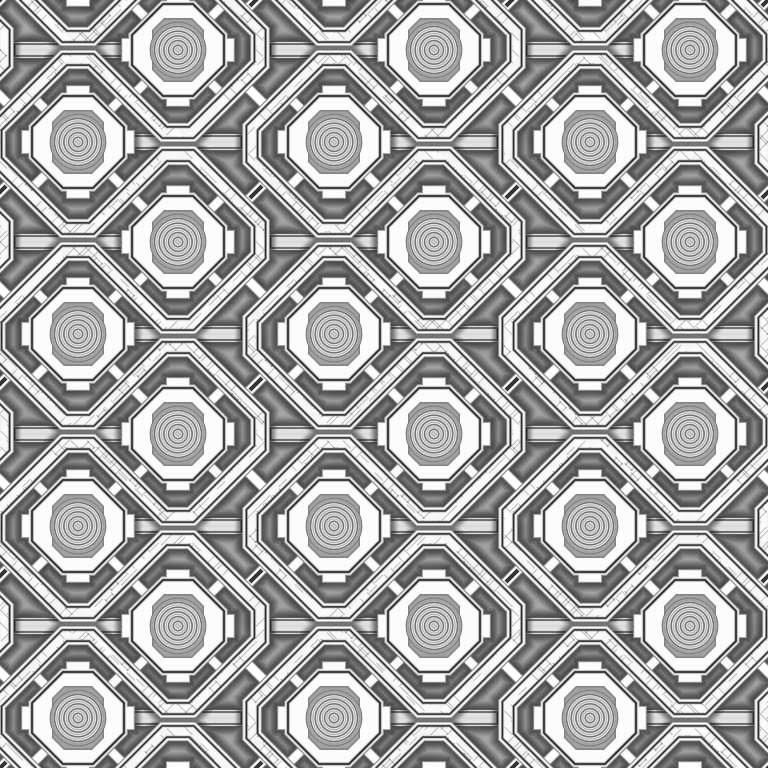
This pattern is drawn by a Shadertoy shader. Its source:

```glsl
// Grey machined plating: staggered octagonal medallions framed by panelled rails.
// Two medallions per cell, the second a half-turn of the first, on a 3 by 4 grid;
// distance functions give the parts, and distance to the nearest part shades the floor.

float pixelSize;

float cover(float d) { return clamp(0.5 - d / pixelSize, 0.0, 1.0); }

float stroke(float d, float halfWidth) { return cover(abs(d) - halfWidth); }

// Soft dark groove centred on d = 0
float seam(float d, float width) { return exp(-d * d / (width * width)); }

// White surface with a grey rolled edge
float bevel(float d) { return mix(0.45, 0.99, smoothstep(0.0, 2.0, -d)); }

float octagon(vec2 p, float side, float diagonal) {
    p = abs(p);
    return max(max(p.x, p.y) - side, (p.x + p.y - diagonal) * 0.7071);
}

float hash(vec2 p) { return fract(sin(dot(p, vec2(12.99, 78.23))) * 4375.85); }

void mainImage(out vec4 fragColor, in vec2 fragCoord) {
    // The canvas is 768 units wide, each cell 256 by 192
    vec2 p = fragCoord / iResolution.xy * 768.0;
    pixelSize = 768.0 / min(iResolution.x, iResolution.y);

    float rail = 1e3, beam = 1e3, strut = 1e3, slit = 1e3;
    vec2 m = vec2(1e3);
    for (int i = 0; i < 4; i++) {
        // Local position, wrapped; the second pass reaches the far end of the beam
        vec2 q = i % 2 == 0 ? p - vec2(78.0, 50.0) : vec2(178.0, 142.0) - p;
        vec2 corner = vec2(122.0, 98.0);
        q = mod(q + corner, vec2(256.0, 192.0)) - corner;
        if (i < 2 && dot(q, q) < dot(m, m)) m = q;
        q.x += float(i / 2) * 256.0;
        vec2 a = abs(q), f = abs(q + vec2(0.0, 2.0));

        // Octagonal rail, open on the beam side
        float ring = max(max(-q.x - 82.0, f.y - 84.5), (f.x + f.y - 98.0) * 0.7071);
        rail = min(rail, max(abs(ring), q.x - 70.0));

        // Horizontal beam
        vec2 b = abs(q - vec2(108.0, 0.0)) - vec2(58.0, 8.6);
        beam = min(beam, max(b.x, b.y));

        // Diagonal struts inside the rail, and links between neighbouring rails
        float spoke = max(abs(a.x - a.y) * 0.7071 - 5.2, abs(a.x + a.y - 77.0) * 0.7071 - 9.5);
        float link = max(abs(-q.x - f.y - 30.0) * 0.7071 - 5.4,
                         abs(-q.x + f.y - 126.0) * 0.7071 - 12.0);
        strut = min(strut, min(spoke, link));
        if (q.y < 0.0) slit = min(slit, link + 3.4);
    }

    // Medallion plate with four tabs
    vec2 a = abs(m);
    float body = octagon(m, 46.0, 61.0);
    float tabs = min(max(a.x - 12.3, a.y - 57.0), max(a.y - 12.3, a.x - 57.0));
    float plate = min(body - 4.0, tabs);
    float railEdge = rail - 10.0;

    // Floor, darker beside raised parts, with faint wrapped wear
    float raised = min(min(plate, railEdge), min(strut, beam));
    vec2 w = p * 6.28319 / 768.0;
    float wear = sin(w.x * 17.0 + 2.0 * sin(w.y * 11.0)) + sin(w.y * 23.0 + 2.0 * sin(w.x * 13.0));
    float tone = mix(0.31, 0.64, smoothstep(0.0, 11.5, raised)) + 0.012 * wear;

    // Beam with grooves, shaded where it meets other parts
    float groove = mix(0.86, 0.22, seam(beam + 2.6, 0.9)) + 0.01 * beam + 0.08;
    groove *= smoothstep(0.0, 1.2, -beam) * 0.6 + 0.4;
    groove *= mix(0.5, 1.0, smoothstep(0.0, 9.0, min(plate, railEdge)));
    tone = mix(tone, groove, cover(beam));

    // Struts and slits
    tone = mix(tone, bevel(strut), cover(strut));
    tone = mix(tone, 0.2, cover(slit));

    // Rail: outer lips, dark seams and a band of sparse hairline panels
    vec2 u = vec2(p.x + p.y, p.x - p.y) / 16.0;
    vec2 id = mod(floor(u), 48.0), edge = abs(fract(u) - 0.5) * 11.3;
    float hair = stroke(edge.x - 4.5, 0.35) * step(0.62, hash(id))
               + stroke(edge.y - 4.0, 0.35) * step(0.62, hash(id + 7.0));
    float band = 0.99 - 0.03 * hash(id + 19.0) - 0.34 * min(hair, 1.0);
    float railTone = mix(bevel(railEdge), band, cover(rail - 4.6));
    railTone = mix(railTone, 0.17, seam(rail - 5.6, 1.15));
    tone = mix(tone, railTone, cover(railEdge));

    // Plate and its soft dark octagonal seam
    tone = mix(tone, bevel(plate), cover(plate));
    tone = mix(tone, 0.13, seam(body, 1.3));

    // Recessed grey core: a tall octagon under a disc of fine rings
    float r = length(m);
    float core = max(octagon(m, 32.0, 46.0), a.x - 26.0);
    float coreTone = mix(0.5, 0.64, smoothstep(0.0, 3.0, -core));
    tone = mix(tone, coreTone, cover(core));
    float turn = abs(fract(r / 4.7) - 0.5) * 4.7;
    float rings = mix(0.66, 0.92, stroke(turn - 1.0, 0.5));
    rings = mix(rings, 0.4, stroke(turn - 2.35, 0.5));
    rings = mix(rings, 0.64, smoothstep(24.2, 24.8, r));
    rings = mix(rings, 0.42, stroke(r - 28.0, 0.45));
    rings = mix(rings, 0.76, cover(r - 2.6));
    tone = mix(tone, rings, cover(r - 28.4));

    fragColor = vec4(vec3(clamp(tone, 0.0, 1.0)), 1.0);
}
```
